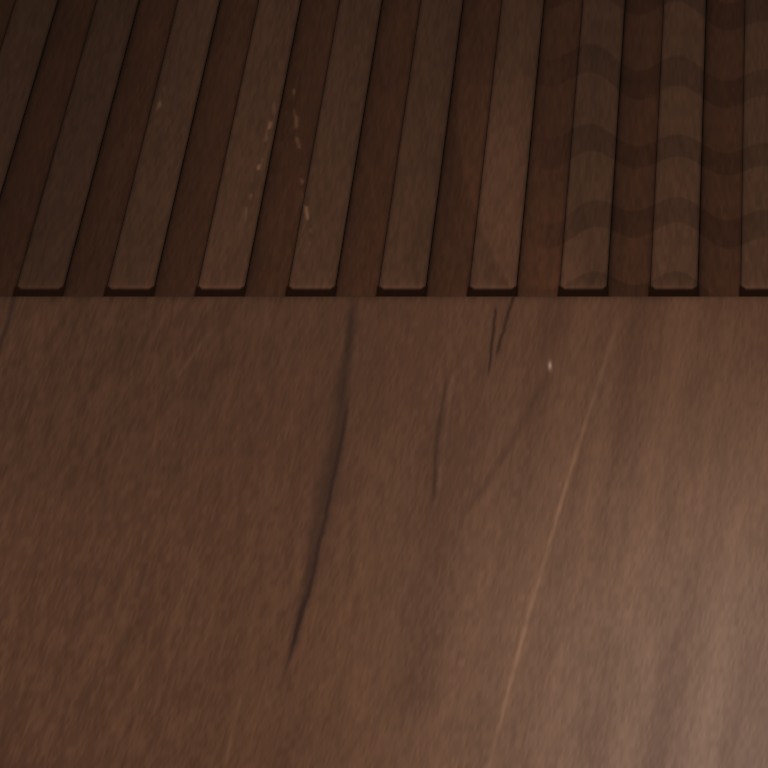
A WebGL 2 fragment shader for this texture:

```glsl
#version 300 es
precision highp float;

#define LEDGE_Y 0.614
#define LIP_HEIGHT 0.009
#define SLAT_FILL 0.525
#define SLAT_PITCH vec2(0.1183, 0.1055)
#define SLAT_START vec2(0.018, 0.126)
#define GRAIN_AMOUNT 0.16
#define DARK_WOOD vec3(0.15, 0.075, 0.042)
#define MID_WOOD vec3(0.31, 0.207, 0.15)
#define PALE_WOOD vec3(0.51, 0.405, 0.345)
#define CRACK vec3(0.18, 0.125, 0.105)

uniform vec2 u_resolution;
out vec4 fragColor;

float hash(vec2 p) {
  return fract(sin(dot(p, vec2(127.1, 311.7))) * 43758.5453);
}

float noise(vec2 p) {
  vec2 i = floor(p), f = fract(p);
  f = f * f * (3.0 - 2.0 * f);
  return mix(mix(hash(i), hash(i + vec2(1, 0)), f.x),
             mix(hash(i + vec2(0, 1)), hash(i + vec2(1, 1)), f.x), f.y);
}

float fbm(vec2 p) {
  float sum = 0.0, amp = 0.5;
  for (int i = 0; i < 4; i++) {
    sum += amp * noise(p);
    p = p * 2.03 + 17.0;
    amp *= 0.5;
  }
  return sum;
}

// Soft bent stroke running down from a to b
float streak(vec2 p, vec2 a, vec2 b, float bend, float width) {
  float h = (p.y - a.y) / (b.y - a.y);
  float x = mix(a.x, b.x, h) + 4.0 * bend * h * (1.0 - h);
  float d = (p.x - x) / width;
  return exp(-d * d) * smoothstep(0.0, 0.12, h) * smoothstep(1.0, 0.8, h);
}

// Centred grain along the fibres: x runs across, y along
float grain(vec2 q) {
  return 0.4 * fbm(q * vec2(85.0, 20.0)) + 0.45 * noise(q * vec2(310.0, 95.0))
       + 0.15 * noise(q * vec2(25.0, 2.0)) - 0.487;
}

vec3 board(vec2 p) {
  float lean = mix(0.36, 0.16, p.x);
  vec2 q = vec2(p.x - lean * p.y, p.y);

  // Broad light: brown left, pale lower right
  vec3 col = MID_WOOD * mix(0.98, 1.14, smoothstep(0.1, 0.75, p.x));
  col *= mix(1.07, 0.9, smoothstep(0.15, 0.61, p.y));
  float glow = smoothstep(0.3, 1.05, p.x) * smoothstep(0.7, 0.0, p.y);
  col = mix(col, PALE_WOOD, 0.95 * glow);

  // Fibres, flecks and wide bands on the right
  col *= 1.0 + 1.8 * GRAIN_AMOUNT * grain(q) * mix(1.15, 0.75, p.x);
  float bands = fbm(vec2(q.x * 22.0, p.y * 1.5)) - 0.47;
  col *= 1.0 + 0.32 * bands * smoothstep(0.4, 0.85, p.x);
  float fleck = noise(q * vec2(120.0, 36.0)) - 0.5;
  col *= 1.0 + 0.12 * fleck * smoothstep(0.75, 0.1, p.x);

  // Cracks, dark veins and shadow edge
  float ragged = 0.006 * (fbm(p * vec2(25.0, 45.0)) - 0.47);
  vec2 r = p + vec2(ragged, 0.0);
  float veinWidth = mix(0.006, 0.014, smoothstep(0.2, 0.0, abs(p.y - 0.36)));
  float vein = streak(r, vec2(0.463, 0.65), vec2(0.362, 0.085), 0.014, veinWidth);
  vein *= 0.65 + 0.6 * noise(q * vec2(110.0, 16.0));
  float core = streak(r, vec2(0.456, 0.5), vec2(0.364, 0.1), 0.008, 0.0032);
  float cuts = streak(r, vec2(0.648, 0.605), vec2(0.635, 0.505), 0.0, 0.0022)
             + streak(r, vec2(0.671, 0.622), vec2(0.645, 0.53), 0.0, 0.0026)
             + 0.5 * streak(r, vec2(0.584, 0.52), vec2(0.563, 0.33), -0.004, 0.003)
             + 0.9 * streak(r, vec2(0.024, 0.63), vec2(-0.005, 0.53), 0.0, 0.004)
             + 0.5 * streak(r, vec2(0.192, 0.27), vec2(0.176, 0.215), 0.0, 0.004);
  col = mix(col, CRACK, clamp(0.55 * vein + 0.4 * core + 0.75 * cuts, 0.0, 0.85));
  col *= 1.0 - 0.1 * streak(p, vec2(0.715, 0.52), vec2(0.59, 0.31), 0.008, 0.006);
  col *= 1.0 - 0.1 * streak(p, vec2(0.59, 0.5), vec2(0.53, 0.02), 0.0, 0.035);

  // Pale scratches and a chip
  float pale = streak(p, vec2(0.815, 0.61), vec2(0.617, -0.08), -0.009, 0.0032)
             + 0.6 * streak(r, vec2(0.592, 0.525), vec2(0.568, 0.35), 0.0, 0.003)
             + 0.5 * streak(p, vec2(0.275, 0.57), vec2(0.225, 0.5), 0.0, 0.003)
             + 0.6 * streak(p, vec2(0.315, 0.1), vec2(0.288, -0.02), 0.0, 0.003);
  col += vec3(0.08, 0.064, 0.046) * pale * (0.35 + 0.75 * noise(p * vec2(60.0, 30.0)));
  vec2 chip = (p - vec2(0.716, 0.524)) * vec2(1.0, 0.45);
  col += 0.26 * exp(-dot(chip, chip) * 140000.0);
  return col * (1.0 - 0.2 * exp(-abs(p.y - LEDGE_Y) / 0.004));
}

vec3 slats(vec2 p, float aa) {
  // Perspective repeat: slats narrow toward the top
  float t = (p.y - LEDGE_Y) / (1.0 - LEDGE_Y);
  float pitch = mix(SLAT_PITCH.x, SLAT_PITCH.y, t);
  float u = (p.x - mix(SLAT_START.x, SLAT_START.y, t)) / pitch;
  float side = fract(u - 0.5 * SLAT_FILL + 0.5) - 0.5;
  float edge = (abs(side) - 0.5 * SLAT_FILL) * pitch;
  float raised = smoothstep(aa, -aa, edge);

  // Slat tops against the recessed gaps
  float light = mix(0.66, 0.88, smoothstep(0.0, 0.45, p.x)) * mix(1.06, 0.82, t);
  vec3 top = MID_WOOD * light * (0.94 + 0.12 * hash(vec2(floor(u), 4.0)));
  vec3 gap = mix(DARK_WOOD, MID_WOOD, 0.5) * (0.2 + 0.9 * light);
  vec3 col = mix(gap, top, raised);
  col *= 1.0 + 2.0 * GRAIN_AMOUNT * grain(vec2(u * 0.115, p.y));

  // Curved reflections across the right half
  float arc = p.x - 0.595 - 1.25 * (0.86 - p.y) * (0.86 - p.y);
  float sheen = smoothstep(-0.004, 0.006, arc) * smoothstep(0.14, 0.06, arc);
  col *= 1.0 + 0.14 * sheen * smoothstep(0.95, 0.82, p.y);
  float wave = p.y + 0.35 * (p.x - 0.8) * (p.x - 0.6) + 0.012 * sin(p.x * 55.0);
  float patches = smoothstep(0.3, 0.6, sin(wave * 62.0 + 2.5 * noise(p * 7.0)));
  col *= 1.0 - 0.14 * patches * smoothstep(0.66, 0.76, p.x);

  // Sharp edge lines, side shadow and worn scratches
  float line = exp(-abs(edge) / 0.0016);
  col *= 1.0 - (side > 0.0 ? 0.72 : 0.5) * line;
  col *= 1.0 - 0.2 * step(0.0, side) * (1.0 - raised) * exp(-edge / 0.012);
  float worn = streak(p, vec2(0.368, 0.9), vec2(0.315, 0.7), 0.0, 0.003)
             + streak(p, vec2(0.382, 0.9), vec2(0.41, 0.66), -0.004, 0.003)
             + streak(p, vec2(0.213, 0.9), vec2(0.206, 0.85), 0.0, 0.003);
  col += vec3(0.13, 0.1, 0.07) * worn * smoothstep(0.4, 0.9, noise(p * 110.0));

  // Dark front lip with a faint lit rim
  float lip = smoothstep(LIP_HEIGHT + 0.003, LIP_HEIGHT - 0.002, p.y - LEDGE_Y
            - 0.004 * smoothstep(-0.008, 0.0, edge));
  col *= 1.0 + 0.14 * raised * exp(-abs(p.y - LEDGE_Y - LIP_HEIGHT - 0.004) / 0.004);
  return mix(col, DARK_WOOD * 0.6, 0.92 * lip * smoothstep(0.004, 0.0, edge));
}

void main() {
  vec2 p = gl_FragCoord.xy / u_resolution;
  float aa = 1.0 / min(u_resolution.x, u_resolution.y);
  float onSlats = smoothstep(-aa, aa, p.y - LEDGE_Y);
  fragColor = vec4(mix(board(p), slats(p, aa), onSlats), 1.0);
}
```
